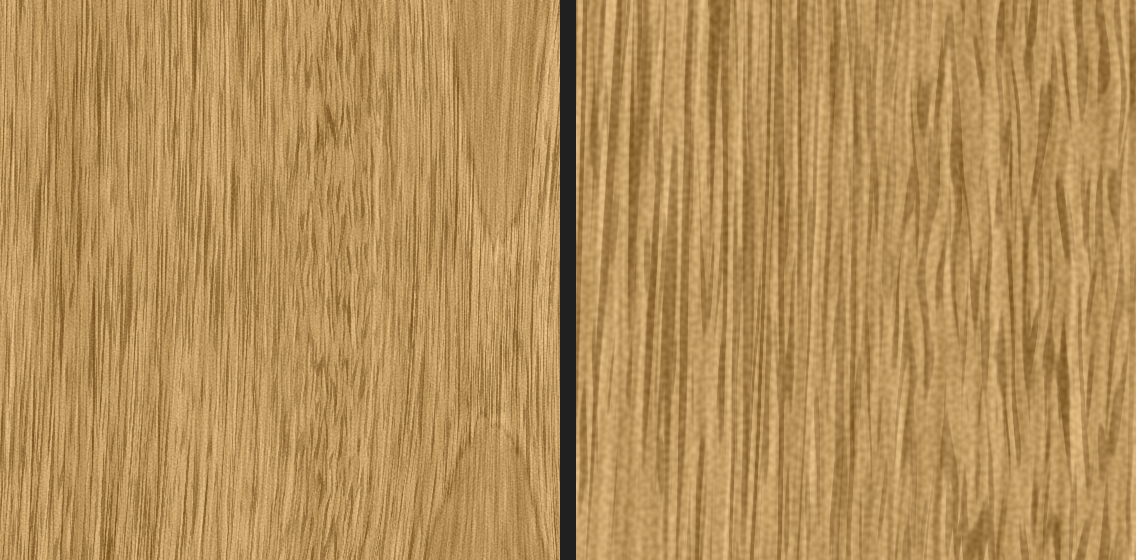
Left, the full canvas; right, a detail of the centre.
Reproduce this texture procedurally as a three.js fragment shader.

```glsl
varying vec2 vUv;

const vec3 OAK = vec3(0.762, 0.612, 0.390);
const vec3 PORE_SHADE = vec3(0.165, 0.165, 0.150);

vec2 hashGradient(vec2 cell) {
  vec3 q = fract(cell.xyx * vec3(0.1031, 0.1030, 0.0973));
  q += dot(q, q.yzx + 33.33);
  float angle = 6.2832 * fract((q.x + q.y) * q.z);
  return vec2(cos(angle), sin(angle));
}

float gradientNoise(vec2 p) {
  vec2 cell = floor(p);
  vec2 f = p - cell;
  vec2 w = f * f * f * (f * (f * 6.0 - 15.0) + 10.0);
  vec2 e = vec2(1.0, 0.0);
  float a = dot(hashGradient(cell), f);
  float b = dot(hashGradient(cell + e), f - e);
  float c = dot(hashGradient(cell + e.yx), f - e.yx);
  float d = dot(hashGradient(cell + e.xx), f - e.xx);
  return 1.4 * mix(mix(a, b, w.x), mix(c, d, w.x), w.y);
}

// Noise drawn out along the grain, with its rows staggered
float fibre(vec2 p, vec2 frequency, float seed) {
  vec2 q = p * frequency + seed;
  q.y += 3.0 * gradientNoise(vec2(q.x * 0.37, seed));
  return gradientNoise(q);
}

float pores(vec2 p, vec2 frequency, float seed, float threshold) {
  return smoothstep(threshold, threshold + 0.26, fibre(p, frequency, seed));
}

float band(float x, float centre, float width) {
  float d = (x - centre) / width;
  return exp(-d * d);
}

// Horizontal position across the grain, pinched between the two arches
float grainFlow(float dx, float dy) {
  float curvature = dy < 0.0 ? 0.07 : 0.035;
  float bend = 0.014 - curvature * dy * dy;
  return dx * sqrt(max(1.0 + bend / (dx * dx + 0.016), 0.2));
}

// Approximate signed distance to a ragged parabola, positive within
float archDistance(vec2 uv, vec2 apex, float direction, float steepness) {
  vec2 p = uv - apex;
  p.x += 0.010 * gradientNoise(uv * vec2(3.0, 7.0));
  float depth = p.y * direction + 0.035 * gradientNoise(uv * vec2(80.0, 9.0));
  float slope = 2.0 * steepness * p.x;
  return (depth - steepness * p.x * p.x) / sqrt(1.0 + slope * slope);
}

// Dark rim, pale margin outside it, and fading rings
float archTone(float d) {
  float rings = sin(d * 210.0) * band(d, 0.0, 0.07);
  return 0.014 * rings - 0.075 * band(d, 0.0, 0.0045)
    + 0.040 * band(d, -0.013, 0.009) - 0.030 * band(d, 0.115, 0.008)
    - 0.028 * smoothstep(-0.006, 0.010, d);
}

float broadTone(vec2 uv, vec2 grain) {
  return 0.030 * fibre(grain, vec2(7.0, 0.5), 3.7)
    + 0.042 * fibre(grain, vec2(38.0, 1.2), 11.3)
    + 0.016 * band(uv.x, 0.36, 0.05)
    - 0.022 * band(uv.x, 0.12, 0.04) * smoothstep(0.1, 0.8, uv.y);
}

float fineTone(vec2 uv, vec2 grain) {
  vec2 turned = vec2(uv.x * 0.8 - uv.y * 0.6, uv.x * 0.6 + uv.y * 0.8);
  return 0.085 * fibre(grain, vec2(120.0, 2.6), 23.1)
    + 0.075 * fibre(grain, vec2(205.0, 15.0), 31.9)
    + 0.070 * gradientNoise(turned * 270.0);
}

float poreCover(vec2 grain, float shortZone, float inside) {
  float density = 0.09 * gradientNoise(grain * vec2(11.0, 1.5) + 5.2);
  float longPores = pores(grain, vec2(155.0, 4.5), 41.3, 0.15 + density);
  float shortPores = pores(grain, vec2(140.0, 20.0), 57.7, 0.14 + density);
  float ticks = pores(grain, vec2(205.0, 16.0), 71.9, 0.20 + density);
  float cover = max(mix(longPores, shortPores, shortZone), 0.7 * ticks);
  return cover * (1.0 - 0.7 * inside);
}

void main() {
  vec2 uv = vUv;

  // Two facing arches of figure
  float upper = archDistance(uv, vec2(0.895, 0.57), 1.0, 60.0);
  float lower = archDistance(uv, vec2(0.875, 0.25), -1.0, 23.0);
  float inside = smoothstep(-0.004, 0.006, max(upper, lower));

  // Grain coordinates, a little wavy where the pores are short
  float shortZone = band(uv.x, 0.60, 0.10);
  float axis = 0.87 + 0.03 * uv.y;
  float sway = 0.006 * gradientNoise(uv * vec2(9.0, 1.3));
  float wobble = 0.0018 * (0.2 + shortZone) * gradientNoise(uv * vec2(26.0, 19.0));
  vec2 grain = vec2(grainFlow(uv.x - axis, uv.y - 0.41) + sway + wobble, uv.y);

  // Pores have a lit edge on one side
  float cover = poreCover(grain, shortZone, inside);
  float litEdge = max(poreCover(grain + vec2(0.003, 0.0), shortZone, inside) - cover, 0.0);

  float tone = broadTone(uv, grain) + fineTone(uv, grain);
  tone += archTone(upper) + archTone(lower);
  vec3 color = OAK + tone + 0.035 * litEdge - PORE_SHADE * cover;
  gl_FragColor = vec4(clamp(color, 0.0, 1.0), 1.0);
}
```
